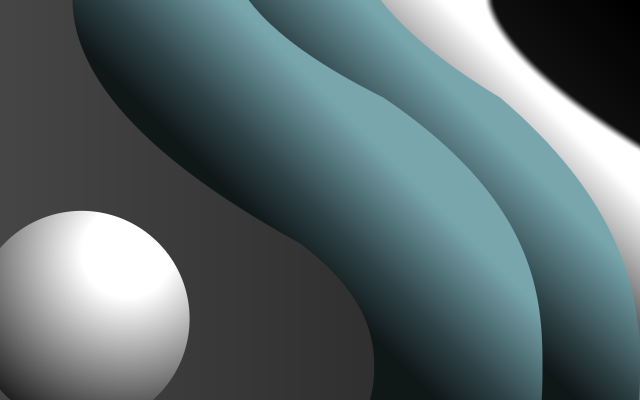
Reproduce this background procedurally as a Shadertoy shader.

```glsl
// Layered S-shaped ribbons in teal, white and black over grey, with a lit ball.
// Each ribbon border is a pair of power curves joined at a bend; the bands are
// painted left to right and shaded by diagonal gradients.

#define GRID 480.0            // canvas height in layout units, y pointing down
#define TEAL_DARK vec3(0.063, 0.092, 0.092)
#define TEAL_MID vec3(0.180, 0.260, 0.280)
#define TEAL_LIGHT vec3(0.470, 0.650, 0.675)
#define BALL_CENTER vec2(98.0, 382.5)
#define BALL_RADIUS 129.5
#define BALL_LIGHT vec2(153.0, 303.0)
#define SOFT_EDGE 6.0         // half width of the blurred white border

float pixelSize() { return GRID / iResolution.y; }

// Linear ramp from 0 at a to 1 at b
float ramp(float a, float b, float x) { return clamp((x - a) / (b - a), 0.0, 1.0); }

// Antialiased coverage of the side where the distance is positive
float cover(float d) { return clamp(d / pixelSize() + 0.5, 0.0, 1.0); }

// Signed distance to an S curve: upright at top and foot, slanted at the bend
float sCurve(vec2 p, vec2 top, vec2 bend, vec2 foot, vec2 power) {
    float upper = pow(abs((p.y - top.y) / (bend.y - top.y)), power.x);
    float lower = 1.0 - pow(abs((foot.y - p.y) / (foot.y - bend.y)), power.y);
    float x = p.y < bend.y ? mix(top.x, bend.x, upper) : mix(bend.x, foot.x, lower);
    float d = p.x - x;
    return d * pixelSize() / length(vec2(dFdx(d), dFdy(d)));
}

// Three-stop teal gradient along the diagonal
vec3 teal(float diagonal, float dark, float mid, float light) {
    vec3 shade = mix(TEAL_DARK, TEAL_MID, ramp(dark, mid, diagonal));
    return mix(shade, TEAL_LIGHT, ramp(mid, light, diagonal));
}

void mainImage(out vec4 fragColor, in vec2 fragCoord) {
    vec2 p = vec2(fragCoord.x, iResolution.y - fragCoord.y) * pixelSize();
    float diagonal = p.x - p.y;

    // Ribbon borders, left to right
    float wide = sCurve(p, vec2(87, 0), vec2(360, 292), vec2(449, 440), vec2(1.95, 2.2));
    float narrow = sCurve(p, vec2(272, -70), vec2(460, 117), vec2(651, 440), vec2(2.0, 2.5));
    float white = sCurve(p, vec2(415, -106), vec2(600, 117), vec2(768, 440), vec2(2.0, 2.25));
    float black = sCurve(p, vec2(587, 0), vec2(770, 178), vec2(960, 500), vec2(1.57, 2.2));

    // Grey ground and the bands over it
    vec3 color = vec3(mix(0.272, 0.185, ramp(0.0, 450.0, p.x)));
    color = mix(color, teal(diagonal, 45.0, 130.0, 278.0), cover(wide));
    color = mix(color, teal(diagonal, 215.0, 290.0, 435.0), cover(narrow));
    color = mix(color, vec3(mix(0.4, 1.0, ramp(380.0, 530.0, diagonal))), cover(white));
    vec3 night = vec3(mix(0.065, 0.0, ramp(560.0, 750.0, diagonal)));
    color = mix(color, night, smoothstep(-SOFT_EDGE, SOFT_EDGE, black));

    // Ball with an off-center highlight
    float shade = mix(1.0, 0.12, ramp(55.0, 225.0, length(p - BALL_LIGHT)));
    color = mix(color, vec3(shade), cover(BALL_RADIUS - length(p - BALL_CENTER)));

    fragColor = vec4(color, 1.0);
}
```
